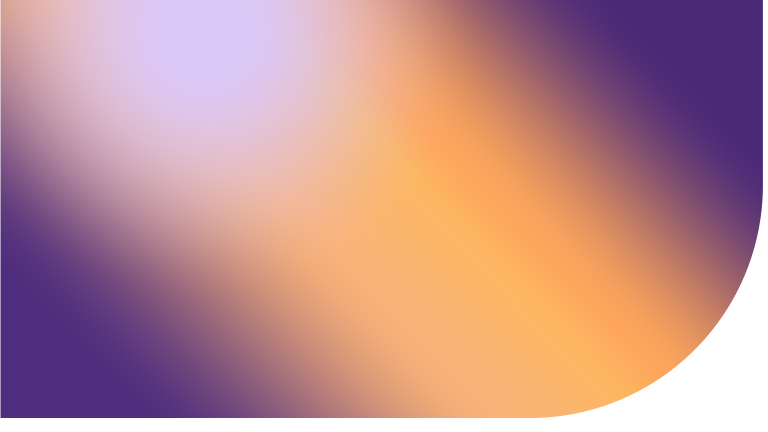
Give the GLSL for this background, as a WebGL 1 fragment shader.

```glsl
precision highp float;
// A purple panel with one large rounded corner, crossed by a diagonal
// band of peach, amber and orange, with a soft lavender glow on top.
// Colour ramps run along the band's normal; a distance function cuts the panel.

uniform vec2 u_resolution;

const vec3 PAPER = vec3(1.0);
const vec3 VIOLET = vec3(0.305, 0.175, 0.495);
const vec3 DEEP_VIOLET = vec3(0.29, 0.16, 0.47);
const vec3 PEACH = vec3(0.98, 0.70, 0.47);
const vec3 AMBER = vec3(0.99, 0.715, 0.38);
const vec3 ORANGE = vec3(0.995, 0.65, 0.36);
const vec3 LAVENDER = vec3(0.86, 0.785, 0.975);

// Linear ramp from 0 at a to 1 at b
float ramp(float a, float b, float x) {
  return clamp((x - a) / (b - a), 0.0, 1.0);
}

// Colour across the band, s measured along its normal
vec3 bandColor(float s) {
  vec3 color = mix(VIOLET, PEACH, smoothstep(-0.451, 0.185, s));
  color = mix(color, AMBER, ramp(0.185, 0.412, s));
  color = mix(color, ORANGE, ramp(0.412, 0.498, s));
  return mix(color, DEEP_VIOLET, smoothstep(0.49, 1.032, s));
}

// Radial falloff: full inside the core, zero at the reach
float glow(vec2 p, vec2 center, float core, float reach) {
  return 1.0 - smoothstep(core, reach, distance(p, center));
}

// Signed distance to a quadrant whose lower right corner is rounded
float roundedCorner(vec2 p, vec2 corner, float radius) {
  vec2 q = vec2(p.x - corner.x, corner.y - p.y) + radius;
  return length(max(q, 0.0)) + min(max(q.x, q.y), 0.0) - radius;
}

void main() {
  // Canvas height is one unit
  vec2 p = gl_FragCoord.xy / u_resolution.y;
  float width = u_resolution.x / u_resolution.y;
  float pixel = 1.0 / u_resolution.y;

  // Diagonal band and glow
  vec3 color = bandColor(dot(p, vec2(0.72, 0.69)) - 0.69);
  color = mix(color, LAVENDER, glow(p, vec2(0.4745, 0.9306), 0.069, 0.648));

  // Panel with a hairline margin on the left
  float panel = roundedCorner(p, vec2(width - 0.0118, 0.0324), 0.5393);
  panel = max(panel, 0.0012 - p.x);
  float coverage = clamp(0.5 - panel / pixel, 0.0, 1.0);

  gl_FragColor = vec4(mix(PAPER, color, coverage), 1.0);
}
```
